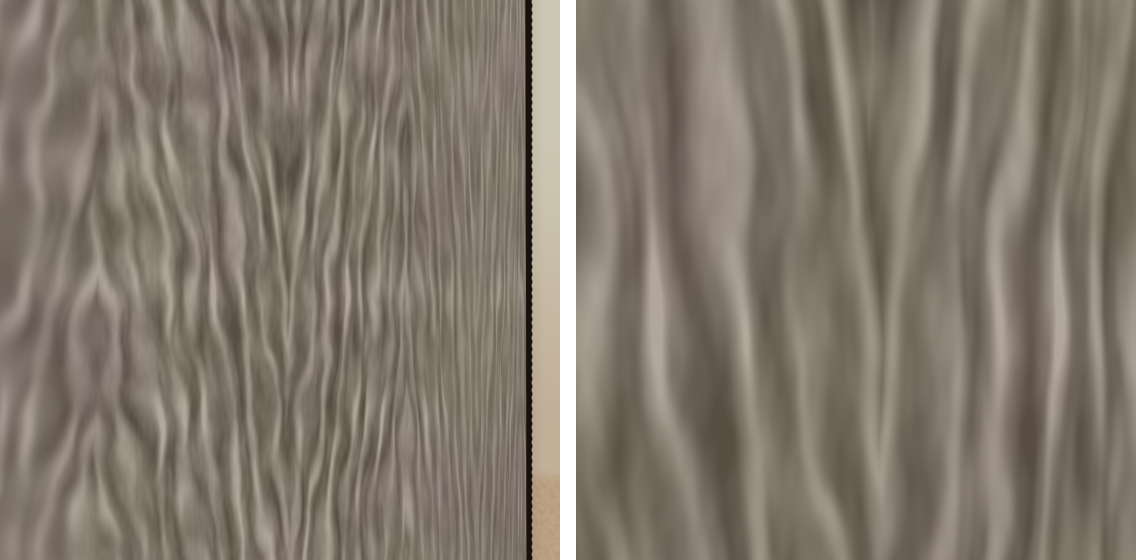
Left, the full canvas; right, a detail of the centre.
Write a Shadertoy shader that draws this texture.

```glsl
const vec3 PIT_COLOR = vec3(0.345, 0.305, 0.262);
const vec3 RIDGE_COLOR = vec3(0.668, 0.628, 0.582);
const vec3 MAUVE_TINT = vec3(0.010, -0.006, 0.022);
const vec3 GAP_COLOR = vec3(0.085, 0.065, 0.048);
const vec3 WALL_TOP = vec3(0.80, 0.78, 0.70);
const vec3 WALL_LOW = vec3(0.76, 0.69, 0.60);
const vec3 FLOOR_COLOR = vec3(0.73, 0.63, 0.51);

const float VANISHING_X = 1.05;   // where the ridges would shrink to nothing
const float RIDGE_SCALE = 0.066;  // ridge spacing per distance to that line
const float FOLD_X = 0.515;       // centre of the main chevron
const float FOLD_WIDTH = 7.5;     // ridges between two folds
const float RIDGE_LEAN = 2.6;     // ridges crossed per canvas height
const float EDGE_X = 0.938;       // right edge of the cloth
const float GAP_WIDTH = 0.012;
const float FLOOR_Y = 0.15;
const float TAU = 6.2831853;

vec2 hashGradient(vec2 cell) {
    vec3 p = fract(cell.xyx * vec3(0.1031, 0.1030, 0.0973));
    p += dot(p, p.yzx + 33.33);
    float angle = TAU * fract((p.x + p.y) * p.z);
    return vec2(cos(angle), sin(angle));
}

float gradientNoise(vec2 p) {
    vec2 i = floor(p), f = fract(p);
    vec2 w = f * f * f * (f * (f * 6.0 - 15.0) + 10.0);
    float a = dot(hashGradient(i), f);
    float b = dot(hashGradient(i + vec2(1, 0)), f - vec2(1, 0));
    float c = dot(hashGradient(i + vec2(0, 1)), f - vec2(0, 1));
    float d = dot(hashGradient(i + vec2(1, 1)), f - vec2(1, 1));
    return mix(mix(a, b, w.x), mix(c, d, w.x), w.y);
}

// Counts ridges from the left, closer together toward the vanishing line
float ridgeCount(float x) {
    return -log(max(VANISHING_X - x, 0.05)) / RIDGE_SCALE;
}

vec3 clothColor(vec2 uv) {
    float focus = smoothstep(-0.02, 0.28, uv.x);
    float distant = smoothstep(0.62, 0.86, uv.x);
    float u = ridgeCount(uv.x);

    // Wandering ridges, folded into leaning chevrons
    float wander = 0.50 * gradientNoise(vec2(u * 0.6, uv.y * 4.5))
                 + 0.20 * gradientNoise(vec2(u * 1.1 + 40.0, uv.y * 12.0));
    float folded = abs(mod(u + wander - ridgeCount(FOLD_X) + FOLD_WIDTH, 2.0 * FOLD_WIDTH) - FOLD_WIDTH);
    float across = folded - RIDGE_LEAN * uv.y
                 + 0.45 * gradientNoise(vec2(u * 0.9 + 17.0, uv.y * 6.0));
    float ridge = pow(0.5 + 0.5 * cos(TAU * across), mix(1.3, 2.0, focus));
    float strength = 0.85 + 0.8 * gradientNoise(vec2(across * 0.8, uv.y * 7.0 + 9.0));

    // Short pits and thin threads between the ridges
    float pits = gradientNoise(vec2(across * 1.7, uv.y * 9.0 + 31.0));
    float threads = gradientNoise(vec2(across * 3.7 + 5.0, uv.y * 14.0));
    float fibers = gradientNoise(vec2(uv.x * 150.0, uv.y * 38.0));
    float tone = 0.31 + 0.54 * ridge * strength + 0.50 * pits
               + focus * (0.26 * threads + 0.10 * fibers);
    tone = mix(0.54, tone, mix(0.78, 1.0, focus) * mix(1.0, 0.52, distant));

    // Slow changes of light and hue
    tone += 0.14 * gradientNoise(uv * vec2(5.0, 2.5) + 3.0);
    float hue = gradientNoise(uv * vec2(9.0, 4.0) + 60.0) + 0.5 * (1.0 - focus);
    return mix(PIT_COLOR, RIDGE_COLOR, clamp(tone, 0.0, 1.08)) + MAUVE_TINT * hue;
}

vec3 backgroundColor(vec2 uv) {
    vec3 wall = mix(WALL_LOW, WALL_TOP, smoothstep(0.2, 0.8, uv.y));
    float grain = gradientNoise(uv * 110.0);
    vec3 ground = FLOOR_COLOR + 0.04 * grain;
    vec3 color = mix(ground, wall, smoothstep(-0.015, 0.015, uv.y - FLOOR_Y));
    return color * mix(0.93, 1.0, smoothstep(EDGE_X, EDGE_X + 0.04, uv.x));
}

void mainImage(out vec4 fragColor, in vec2 fragCoord) {
    vec2 uv = fragCoord / iResolution.xy;
    float soft = max(0.0015, 0.75 / iResolution.x);

    // Dark gap with a lightly knotted outer edge
    float gapLeft = EDGE_X + 0.002 * (1.0 - uv.y);
    float gapRight = EDGE_X + GAP_WIDTH + 0.0007 * sin(TAU * 75.0 * uv.y);
    vec3 color = clothColor(uv);
    color = mix(color, GAP_COLOR, smoothstep(-soft, soft, uv.x - gapLeft));
    color = mix(color, backgroundColor(uv), smoothstep(-soft, soft, uv.x - gapRight));
    fragColor = vec4(color, 1.0);
}
```
